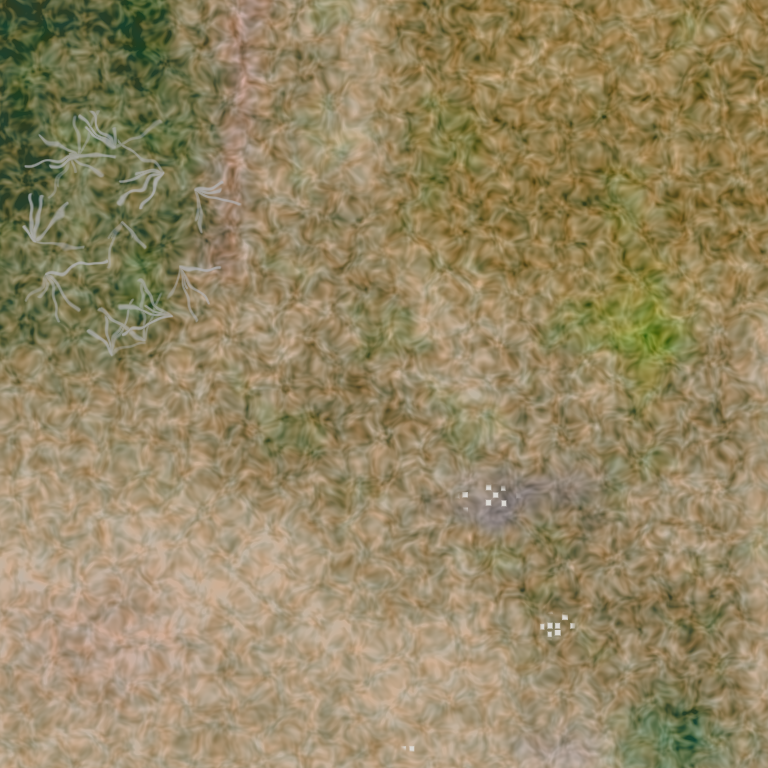
A WebGL 2 fragment shader for this texture:

```glsl
#version 300 es
precision highp float;
// Dry grassland from above: worn trails, a thicket with bare branches, an ashy patch.
uniform vec2 u_resolution;
out vec4 fragColor;

vec2 hash2(vec2 p) {
  vec3 h = fract(p.xyx * vec3(0.1031, 0.1030, 0.0973));
  h += dot(h, h.yzx + 33.33);
  return fract((h.xx + h.yz) * h.zy);
}

vec2 gradient(vec2 cell) {
  float a = 6.2832 * hash2(cell + 57.0).x;
  return vec2(cos(a), sin(a));
}

float noise(vec2 p) {
  vec2 i = floor(p), f = p - i, e = vec2(1.0, 0.0);
  vec2 u = f * f * f * (f * (f * 6.0 - 15.0) + 10.0);
  return mix(mix(dot(gradient(i), f), dot(gradient(i + e), f - e), u.x),
             mix(dot(gradient(i + e.yx), f - e.yx), dot(gradient(i + 1.0), f - 1.0), u.x), u.y);
}

float segment(vec2 p, vec2 a, vec2 b) {
  vec2 d = b - a;
  return length(p - a - d * clamp(dot(p - a, d) / dot(d, d), 0.0, 1.0));
}

float blob(vec2 p, vec2 centre, vec2 radius) {
  vec2 d = (p - centre) / radius;
  return exp(-dot(d, d));
}

float trail(vec2 p, vec2 a, vec2 b, float width) {
  float d = segment(p, a, b) / width;
  return exp(-d * d);
}

// Tone 0..4 runs from deep shade through olive and tan to bleached straw.
vec3 grassRamp(float t) {
  vec3 c = mix(vec3(0.21, 0.23, 0.15), vec3(0.41, 0.37, 0.22), clamp(t, 0.0, 1.0));
  c = mix(c, vec3(0.54, 0.47, 0.33), clamp(t - 1.0, 0.0, 1.0));
  c = mix(c, vec3(0.63, 0.56, 0.44), clamp(t - 2.0, 0.0, 1.0));
  return mix(c, vec3(0.73, 0.65, 0.55), clamp(t - 3.0, 0.0, 1.6));
}

// Crooked twigs fanning out from scattered stems.
float branches(vec2 p, float px) {
  p += 0.009 * vec2(noise(p * 42.0), noise(p * 42.0 + 19.0));
  float cover = 0.0;
  for (int i = 0; i < 12; i++) {
    vec2 seed = vec2(float(i) * 7.0 + 3.0, 11.0);
    vec2 stem = vec2(0.0, 0.54) + hash2(seed) * vec2(0.27, 0.29);
    float heading = 6.2832 * hash2(seed + 5.0).x;
    for (int j = 0; j < 5; j++) {
      vec2 r = hash2(seed + vec2(float(j), 31.0));
      float a = heading + (r.x - 0.5) * 3.0;
      vec2 tip = stem + (0.02 + 0.055 * r.y) * vec2(cos(a), sin(a));
      float d = segment(p, stem, tip);
      cover = max(cover, (0.45 + 0.5 * r.x) * (1.0 - smoothstep(0.0006, 0.0022 + px, d)));
    }
  }
  return cover;
}

// Sparse pale stones, one chance per grid cell.
float stones(vec2 p, float px) {
  vec2 g = p * 100.0, cell = floor(g), r = hash2(cell + 13.0);
  vec2 d = abs(fract(g) - 0.35 - 0.3 * r) - 0.12 - 0.14 * r.yx;
  return step(0.6, r.x) * (1.0 - smoothstep(0.0, 0.12 + 100.0 * px, max(d.x, d.y)));
}

void main() {
  vec2 p = gl_FragCoord.xy / u_resolution;
  float px = 1.0 / u_resolution.y;

  // Ragged coordinates for region borders
  vec2 w = p + 0.05 * vec2(noise(p * 9.0), noise(p * 9.0 + 40.0))
             + 0.025 * vec2(noise(p * 27.0), noise(p * 27.0 + 70.0));
  float straw = 1.0 - smoothstep(-0.12, 0.14, w.y - 0.43 + 0.62 * w.x * w.x);
  float gold = smoothstep(0.42, 0.62, w.x) * smoothstep(0.5, 0.72, w.y);
  float thicket = 1.0 - smoothstep(0.7, 1.1, length((w - vec2(0.04, 0.83)) / vec2(0.27, 0.36)));
  float ash = blob(w, vec2(0.64, 0.345), vec2(0.07, 0.03)) + 0.5 * blob(w, vec2(0.73, 0.36), vec2(0.08, 0.035))
            + 0.7 * blob(w, vec2(0.73, 0.04), vec2(0.05, 0.04));
  float shrub = blob(w, vec2(0.83, 0.57), vec2(0.055, 0.075));
  float teal = blob(w, vec2(0.88, 0.03), vec2(0.07, 0.05));
  float shade = blob(w, vec2(0.01, 0.79), vec2(0.06, 0.1)) + blob(w, vec2(0.2, 0.95), vec2(0.05, 0.05))
              + blob(w, vec2(0.03, 0.97), vec2(0.1, 0.07)) + 0.5 * blob(w, vec2(0.84, 0.2), vec2(0.13, 0.06))
              + 0.4 * blob(w, vec2(0.46, 0.52), vec2(0.06, 0.11));

  // Worn trails
  vec2 q = mix(p, w, 0.5);
  float path = trail(q, vec2(0.48, 1.02), vec2(0.45, 0.8), 0.035) + 0.7 * trail(q, vec2(0.45, 0.82), vec2(0.36, 0.76), 0.025)
             + 0.8 * trail(q, vec2(0.47, 0.77), vec2(0.56, 0.57), 0.016) + 0.8 * trail(q, vec2(0.56, 0.57), vec2(0.64, 0.44), 0.022)
             + 0.6 * trail(q, vec2(0.72, 0.37), vec2(0.92, 0.37), 0.012) + 1.2 * trail(q, vec2(1.0, 0.6), vec2(0.985, 0.12), 0.025);
  float earth = trail(q, vec2(0.33, 1.02), vec2(0.28, 0.66), 0.03) + 0.6 * blob(w, vec2(0.13, 0.16), vec2(0.14, 0.09));

  // Matted grass grain, warped so tufts curl
  vec2 curl = p + 0.012 * vec2(noise(p * 30.0 + 5.0), noise(p * 30.0 + 90.0));
  float tufts = 1.3 * noise(curl * 36.0) + 1.7 * noise(curl * 74.0 + 8.0) + 1.3 * noise(curl * 140.0 + 21.0);
  float strands = 0.22 - abs(noise(curl * 58.0 + 33.0));
  float patches = noise(p * 6.0 + 3.0) + 0.8 * noise(p * 15.0 + 60.0);

  float tone = 2.55 + 1.05 * straw - 0.35 * gold - 1.0 * thicket + 0.75 * path * (1.0 - 0.5 * straw)
             + 0.4 * earth * (1.0 - straw) - 1.5 * shade - 0.5 * shrub - 1.1 * teal - 0.5 * ash;
  tone += 0.9 * patches + (tufts + 1.3 * strands) * mix(1.05, 0.72, max(straw, min(path + ash, 1.0)));
  vec3 colour = grassRamp(clamp(tone, 0.0, 4.5));

  // Local tints
  float green = smoothstep(0.05, 0.5, noise(p * 8.0 + 77.0) + 0.5 * noise(p * 24.0 + 14.0)) * (1.0 - straw);
  colour += green * vec3(-0.05, 0.0, -0.03) + gold * vec3(0.01, -0.005, -0.06);
  colour += thicket * vec3(-0.05, 0.01, 0.0) + min(earth, 1.0) * vec3(0.02, -0.02, 0.03);
  colour += shrub * vec3(-0.01, 0.07, -0.1) + teal * vec3(-0.12, 0.03, 0.02);
  colour += 0.09 * noise(curl * 48.0 + 50.0) * vec3(0.7, -0.2, -0.7);
  float grey = dot(colour, vec3(0.3, 0.55, 0.15));
  colour = mix(colour, grey * vec3(1.04, 0.98, 1.0), min(0.8 * ash, 0.85));

  // Bare branches and pale stones
  if (p.x < 0.4 && p.y > 0.42) colour = mix(colour, vec3(0.7, 0.7, 0.71), 0.85 * branches(p, px));
  float strewn = blob(p, vec2(0.635, 0.35), vec2(0.04, 0.02)) + blob(p, vec2(0.725, 0.185), vec2(0.025, 0.018))
               + blob(p, vec2(0.54, 0.03), vec2(0.018, 0.009));
  colour = mix(colour, vec3(0.86, 0.85, 0.83), stones(p, px) * smoothstep(0.25, 0.6, strewn));
  fragColor = vec4(clamp(colour, 0.0, 1.0), 1.0);
}
```
